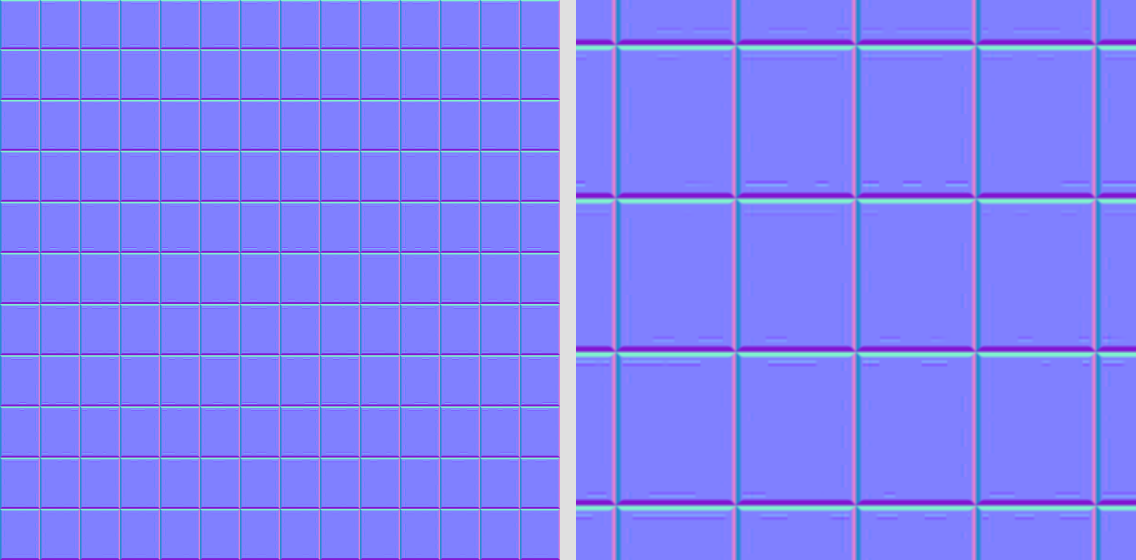
Left, the full canvas; right, a detail of the centre.
Give the GLSL for this texture map, as a Shadertoy shader.

```glsl
const vec2 TILES = vec2(14.0, 11.0);
const vec3 FLAT = vec3(0.50, 0.50, 1.00);
const vec3 LEFT_BEVEL = vec3(0.14, 0.54, 0.82);
const vec3 RIGHT_BEVEL = vec3(0.88, 0.51, 0.83);
const vec3 TOP_BEVEL = vec3(0.50, 0.95, 0.81);
const vec3 BOTTOM_BEVEL = vec3(0.51, 0.08, 0.82);

float hash(vec2 p) {
    return fract(sin(dot(p, vec2(127.1, 311.7))) * 43758.5453);
}

// Box-filtered coverage of the interval [a, b] at position s
float band(float s, float a, float b, float soft) {
    float overlap = min(b, s + 0.5 * soft) - max(a, s - 0.5 * soft);
    return max(overlap, 0.0) / soft;
}

// Signed distance to the nearest joint, negative before it
float jointDistance(float t, float count) {
    return (fract(t * count + 0.5) - 0.5) / count;
}

// Two facing bevels that meet at a joint
vec3 bevelPair(float s, vec3 before, vec3 after, vec2 widths, float soft) {
    vec3 tint = FLAT;
    tint += (before - FLAT) * band(s, -widths.x, 0.0, soft);
    tint += (after - FLAT) * band(s, 0.0, widths.y, soft);
    return tint;
}

// Smoothly broken dashes running along an edge
float dashes(float along, float frequency, float seed) {
    float x = along * frequency;
    float cell = floor(x);
    float blend = smoothstep(0.0, 1.0, fract(x));
    float n = mix(hash(vec2(cell, seed)), hash(vec2(cell + 1.0, seed)), blend);
    return smoothstep(0.48, 0.60, n);
}

// Faint broken ridge parallel to a joint, as a signed slope
float ripple(float s, float along, float joint, float frequency, float soft) {
    float side = s < 0.0 ? 0.0 : 1.0;
    float seed = joint * 2.0 + side;
    float strength = mix(0.15, 1.0, hash(vec2(seed, 7.3)));
    float start = mix(0.0045, 0.0075, hash(vec2(seed, 2.9)));
    float d = abs(s);
    float ridge = band(d, start, start + 0.0015, soft)
                - band(d, start + 0.0015, start + 0.0030, soft);
    return ridge * strength * dashes(along, frequency, seed);
}

void mainImage(out vec4 fragColor, in vec2 fragCoord) {
    vec2 p = fragCoord / iResolution.xy;
    p.y = 1.0 - p.y;
    float soft = max(1.0 / min(iResolution.x, iResolution.y), 0.0019);

    // Rows are slightly uneven in height
    p.y += 0.0036 * sin(3.14159 * sqrt(p.y));
    vec2 s = vec2(jointDistance(p.x, TILES.x), jointDistance(p.y, TILES.y));
    vec2 joint = floor(p * TILES + 0.5);

    // Bevels, mitred where joints cross
    vec3 upright = bevelPair(s.x, RIGHT_BEVEL, LEFT_BEVEL, vec2(0.0023, 0.0027), soft);
    vec3 level = bevelPair(s.y, BOTTOM_BEVEL, TOP_BEVEL, vec2(0.0033, 0.0030), soft);
    float mitre = smoothstep(-soft, soft, abs(s.y) - abs(s.x));
    vec3 color = mix(level, upright, mitre);

    // Uneven ripples inside the tile edges
    float inside = smoothstep(0.003, 0.005, min(abs(s.x), abs(s.y)));
    float slopeX = ripple(s.x, p.y, joint.x, 130.0, soft) * 0.14;
    float slopeY = ripple(s.y, p.x, joint.y + 50.0, 75.0, soft) * 0.24;
    color.rg += inside * vec2(slopeX, slopeY);

    fragColor = vec4(clamp(color, 0.0, 1.0), 1.0);
}
```
